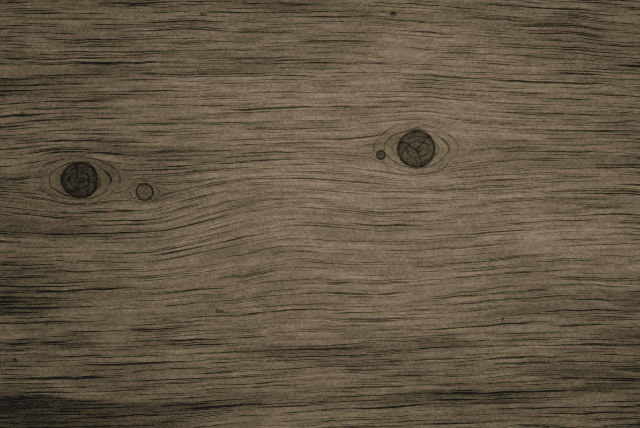
Reproduce this texture procedurally as a WebGL 2 fragment shader.

```glsl
#version 300 es
precision highp float;
uniform vec2 u_resolution;
out vec4 fragColor;

#define CRACK_ROWS 36.0
#define CRACK_WIDTH 0.0015
#define CRACK_DEPTH 0.66
#define FIBRE_CONTRAST 0.22
#define SPECKLE 0.22
#define VIGNETTE 0.31
#define BASE_TONE 0.93
#define DARK vec3(0.10, 0.099, 0.092)
#define LIGHT vec3(0.54, 0.474, 0.398)

// Knots: centre, radius, tone
const int KNOT_COUNT = 4;
const vec4 KNOTS[KNOT_COUNT] = vec4[](
    vec4(0.186, 0.580, 0.042, 0.24), vec4(0.338, 0.551, 0.019, 0.58),
    vec4(0.973, 0.652, 0.043, 0.45), vec4(0.890, 0.638, 0.010, 0.52));

float hash(vec2 p) {
    vec3 q = fract(vec3(p.xyx) * 0.1031);
    q += dot(q, q.yzx + 33.33);
    return fract((q.x + q.y) * q.z);
}

float noise(vec2 p) {
    vec2 i = floor(p), f = fract(p);
    f = f * f * (3.0 - 2.0 * f);
    return mix(mix(hash(i), hash(i + vec2(1, 0)), f.x),
               mix(hash(i + vec2(0, 1)), hash(i + vec2(1, 1)), f.x), f.y);
}

float fbm(vec2 p) {
    float sum = 0.0, amp = 0.5;
    for (int i = 0; i < 4; i++) {
        sum += amp * noise(p);
        p = p * 2.03 + 17.3;
        amp *= 0.5;
    }
    return sum / 0.9375;
}

float bell(float x) { return exp(-x * x); }

// Height across the grain, bent by slow waves and parted by the knots
float grainHeight(vec2 p) {
    float v = p.y;
    v -= 0.065 * smoothstep(0.32, 0.75, p.x) * bell((p.y - 0.50) / 0.17);
    v -= 0.050 * smoothstep(0.0, 1.1, p.x) * (1.0 - smoothstep(0.0, 0.6, p.y));
    v += 0.040 * smoothstep(0.8, 1.5, p.x) * smoothstep(0.45, 0.9, p.y);
    v += 0.028 * (noise(p * vec2(2.2, 4.0) + 3.0) - 0.5);
    v += 0.007 * (noise(p * vec2(9.0, 16.0)) - 0.5);
    v += 0.003 * (noise(p * vec2(28.0, 40.0)) - 0.5);
    for (int i = 0; i < KNOT_COUNT; i++) {
        vec2 d = p - KNOTS[i].xy;
        float r2 = KNOTS[i].z * KNOTS[i].z;
        v -= d.y * r2 / (0.35 * d.x * d.x + d.y * d.y + 0.35 * r2);
    }
    return v;
}

// Tapered splits along the grain, in layers from coarse to fine
float cracks(float x, float v, float slope, float px) {
    float depth = 0.0, rows = CRACK_ROWS, columns = 1.7;
    float width = CRACK_WIDTH, strength = 1.0;
    for (int i = 0; i < 5; i++) {
        float row = floor(v * rows);
        float along = x * columns + 7.0 * hash(vec2(row, float(i) + 40.0));
        vec2 id = vec2(row, floor(along) + 31.0 * float(i));
        float t = fract(along);
        float start = 0.3 * hash(id + 5.3), end = 1.0 - 0.3 * hash(id + 9.1);
        float taper = smoothstep(start, start + 0.15, t) * (1.0 - smoothstep(end - 0.25, end, t));
        float centre = 0.3 + 0.4 * hash(id + 2.7) + 0.25 * (t - 0.5) * (hash(id + 6.4) - 0.5);
        float d = abs(fract(v * rows) - centre) / (rows * slope);
        float press = 0.55 + 0.9 * noise(vec2(x * 24.0, row + 60.0 * float(i)));
        float w = width * taper * press * (0.4 + 0.8 * hash(id + 1.9));
        float cover = clamp((w - d) / px + 0.5, 0.0, 1.0) * taper;
        depth = max(depth, cover * min(press, 1.0) * strength * step(0.32, hash(id)));
        rows *= 1.37;
        columns *= 1.3;
        width *= 0.84;
        strength *= 0.87;
    }
    return depth;
}

// A few small pits scattered over the board
float pits(vec2 p) {
    vec2 g = p * 9.0, id = floor(g);
    vec2 c = 0.25 + 0.5 * vec2(hash(id + 3.1), hash(id + 8.7));
    float size = 0.02 + 0.04 * hash(id + 4.4);
    float d = length((fract(g) - c) * vec2(0.6, 1.0)) + 0.05 * (noise(p * 150.0) - 0.5);
    return (1.0 - smoothstep(size * 0.4, size + 0.02, d)) * step(0.95, hash(id));
}

void main() {
    float px = 1.0 / u_resolution.y;
    vec2 p = gl_FragCoord.xy * px;
    float v = grainHeight(p);
    float slope = clamp(length(vec2(dFdx(v), dFdy(v))) / px, 0.3, 3.0);

    // Broad light, stains and weathered streaks
    vec2 off = (p - vec2(0.90, 0.54)) * vec2(0.95, 1.35);
    float edge = smoothstep(0.05, 1.0, length(off));
    float tone = BASE_TONE - VIGNETTE * edge;
    tone += 0.22 * (fbm(vec2(p.x - 0.7 * p.y, p.y + 0.4 * p.x) * vec2(2.5, 6.0)) - 0.5);
    float streak = smoothstep(0.46, 0.78, fbm(vec2(p.x * 3.0, v * 24.0) + 11.0));
    float corner = bell(length((p - vec2(1.42, 0.10)) * vec2(2.6, 6.0)))
                 + bell(length((p - vec2(0.0, 0.10)) * vec2(2.0, 4.0)));
    tone -= streak * (0.06 + 0.12 * edge) + corner * (0.08 + 0.24 * streak);
    tone -= 0.12 * bell(length((p - vec2(1.14, 0.60)) * vec2(12.0, 18.0)));

    // Fibres and fine speckle
    tone += FIBRE_CONTRAST * (noise(vec2(p.x * 12.0, v * 170.0)) - 0.5);
    tone += 0.5 * FIBRE_CONTRAST * (noise(vec2(p.x * 40.0, v * 90.0)) - 0.5);
    tone += SPECKLE * (noise(p * vec2(210.0, 340.0)) - 0.5);

    float split = cracks(p.x, v, slope, px) * (0.75 + 0.4 * edge);
    float ring = 0.0, disc = 0.0, discTone = 0.0;
    for (int i = 0; i < KNOT_COUNT; i++) {
        vec2 d = (p - KNOTS[i].xy) / KNOTS[i].z;
        float wobble = noise(d * 1.6 + float(i) * 9.0) - 0.5;
        float soft = px / KNOTS[i].z;

        // Eye-shaped growth rings
        float eye = length(d * vec2(0.52, 1.0)) + 0.1 * abs(d.x) + 0.12 * wobble;
        float halo = 1.0 - smoothstep(1.15, 1.7, eye);
        float line = smoothstep(0.6, 1.0, sin(eye * 19.0 + 1.5 * wobble));
        ring = max(ring, halo * (0.06 + 0.5 * line * noise(d * 2.5 + 4.0)));
        split *= 1.0 - 0.8 * halo;

        // Core with rim, rings and radial checks
        float r = length(d) + 0.1 * wobble;
        float inside = 1.0 - smoothstep(1.0 - soft, 1.0 + soft, r);
        float rim = bell((r - 0.97) / (0.04 + soft));
        float angle = atan(d.y, d.x) + 0.7 * wobble;
        float spoke = bell(sin(angle * 1.5 + float(i)) * r / 0.07) * smoothstep(0.02, 0.2, r);
        float core = KNOTS[i].w + 0.05 * sin(r * 20.0 + 5.0 * wobble)
                   + 0.28 * (noise(d * 9.0) - 0.5) - 0.28 * spoke;
        discTone = mix(discTone, core, inside);
        disc = max(disc, inside);
        ring = max(ring, 0.5 * rim);
    }

    tone -= CRACK_DEPTH * split + 0.35 * pits(p);
    tone = mix(tone, discTone, disc) - ring * mix(1.0, 0.6, disc);
    tone = clamp(tone, 0.0, 1.08);
    vec3 colour = mix(DARK, LIGHT, tone);
    colour -= vec3(0.0, 0.02, 0.13) * max(tone * (1.0 - tone), 0.0);
    fragColor = vec4(colour, 1.0);
}
```
